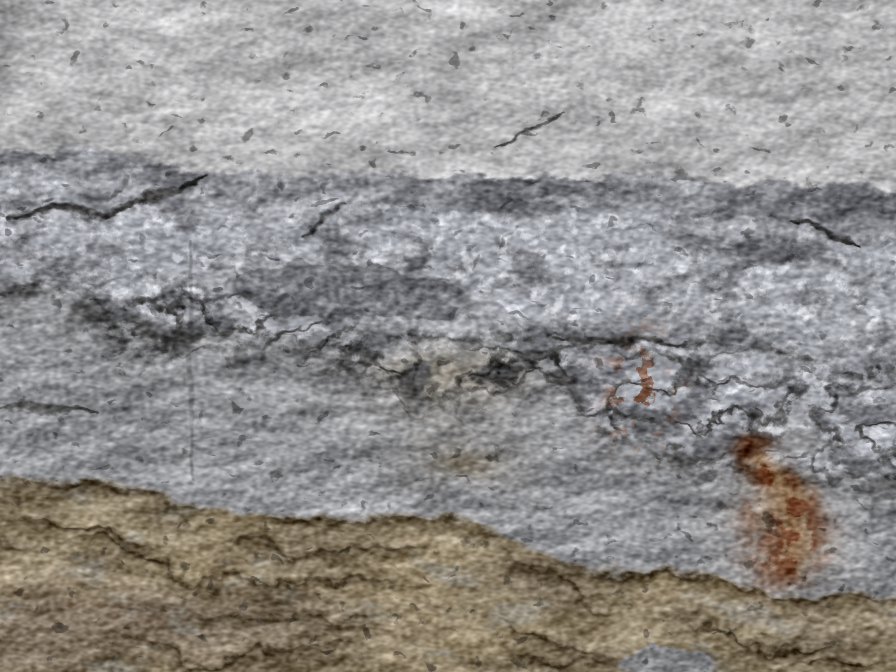
A Shadertoy shader for this texture:

```glsl
// Layered rock face: pale bed, dark mottled seam, grey bed, sandy base and a rust stain.
#define PALE vec3(.708, .705, .71)
#define BLUE_GREY vec3(.645, .655, .68)
#define MID_GREY vec3(.575, .578, .59)
#define DARK_GREY vec3(.4, .405, .425)
#define CRACK vec3(.17, .165, .16)
#define SAND vec3(.55, .5, .41)
#define SAND_DARK vec3(.29, .245, .175)
#define RUST vec3(.38, .2, .11)
#define WARP .05
#define RELIEF 1.3
#define GRAIN .17

vec2 gradient(vec2 cell) {
  vec3 h = fract(cell.xyx * vec3(.1031, .103, .0973));
  h += dot(h, h.yzx + 33.33);
  float angle = 6.2832 * fract((h.x + h.y) * h.z);
  return vec2(cos(angle), sin(angle));
}
float noise(vec2 p) {
  vec2 i = floor(p), f = fract(p), e = vec2(1, 0);
  vec2 u = f * f * (3. - 2. * f);
  float low = mix(dot(gradient(i), f), dot(gradient(i + e), f - e), u.x);
  float high = mix(dot(gradient(i + e.yx), f - e.yx), dot(gradient(i + 1.), f - 1.), u.x);
  return mix(low, high, u.y);
}
float fbm(vec2 p) {
  float sum = 0., amp = .6;
  for (int i = 0; i < 5; i++) {
    sum += amp * noise(p);
    p = mat2(1.95, .5, -.5, 1.95) * p + vec2(17.3, 9.1);
    amp *= .54;
  }
  return sum;
}
float ramp(float a, float b, float x) { return smoothstep(a, b, x); }
void tint(inout vec3 col, vec3 ink, float amount) { col = mix(col, ink, clamp(amount, 0., 1.)); }

// Heights of the bedding boundaries
float paleEdge(float x) { return .772 - .035 * ramp(.15, .36, x) - .02 * ramp(.9, 1.33, x); }
float seamLine(float x) {
  return .56 - .06 * ramp(.06, .19, x) - .085 * ramp(.42, .62, x)
    + .02 * ramp(.65, .8, x) - .09 * ramp(.82, .92, x) - .05 * ramp(.95, 1.2, x);
}
float sandEdge(float x) {
  return .29 - .055 * ramp(.1, .38, x) - .085 * ramp(.62, .92, x) - .035 * ramp(1., 1.2, x);
}
// Tapered fissure between two ends
float crack(vec2 p, vec4 ends, float width) {
  vec2 a = p - ends.xy, s = ends.zw - ends.xy;
  float t = clamp(dot(a, s) / dot(s, s), 0., 1.);
  float w = width * (1. - .7 * abs(2. * t - 1.));
  return 1. - ramp(w * .2, w + .002, length(a - s * t));
}
float blob(vec2 p, float x, float y, float w, float h) {
  vec2 d = (p - vec2(x, y)) / vec2(w, h);
  return exp(-dot(d, d));
}

void mainImage(out vec4 fragColor, in vec2 fragCoord) {
  vec2 p = fragCoord / iResolution.y;
  vec2 bend = WARP * vec2(fbm(p * 8.), fbm(p * 8. + 41.));
  float broad = fbm(p * vec2(4, 9) + 5.);
  float mottle = fbm(p * vec2(17, 25) + 23.);
  float speck = fbm(p * 38. + 71.);
  vec2 r = p + .4 * bend + vec2(0, .025 * mottle), q = r + .6 * bend;
  float dPale = r.y - paleEdge(p.x), dSeam = q.y - seamLine(p.x), dSand = sandEdge(p.x) - r.y;

  // Three grey beds with a dark stain and lens
  vec3 pale = PALE + .2 * broad + .16 * mottle - .16 * blob(p, 0., .93, .04, .09);
  vec3 middle = mix(BLUE_GREY, DARK_GREY, ramp(-.05, .45, mottle + .6 * broad));
  middle += .14 * ramp(.02, .25, speck);
  float streak = fbm(vec2(p.x + .5 * p.y, p.y - .2 * p.x) * vec2(7, 34));
  vec3 col = mix(MID_GREY + .2 * streak + .15 * broad, middle, ramp(-.015, .015, dSeam));
  float stain = ramp(-.1, -.01, dPale + .12 * broad);
  tint(col, DARK_GREY, stain * (.65 + 1.2 * mottle));
  tint(col, DARK_GREY - .04, .8 * blob(q, 1.25, .69, .08, .035));
  float lens = length((r - vec2(.52, .601 - .07 * p.x)) / vec2(.175, .038));
  tint(col, DARK_GREY + .04 + .3 * speck, .9 - .9 * ramp(.93, 1.05, lens));
  tint(col, CRACK, .35 * exp(-abs(lens - 1.) / .07));
  tint(col, pale, ramp(-.004, .005, dPale));

  // Broken nodules along the seam
  float right = ramp(.8, 1., p.x);
  float d = (dSeam - .015 - .055 * right) / (.05 + .04 * right);
  float zone = exp(-d * d) * ramp(.05, .2, p.x);
  tint(col, vec3(.6, .565, .5), .75 * blob(q, .66, .43, .1, .05));
  tint(col, vec3(.5, .455, .375), .7 * blob(q, .69, .315, .07, .03));
  tint(col, DARK_GREY, .9 * zone * ramp(-.05, .25, mottle));
  float contour = abs(noise(q * vec2(13, 21) + 3.) + .35 * speck);
  tint(col, CRACK, zone * (.75 - .75 * ramp(.01, .13, contour)));
  tint(col, CRACK + .04, .85 * exp(-abs(dSeam) / .016) * ramp(-.2, .1, mottle));
  float upper = abs(q.y - .497 + .05 * ramp(1.05, 1.3, p.x));
  tint(col, CRACK, .7 * exp(-upper / .011) * ramp(.45, .62, p.x) * ramp(-.25, .1, speck));
  tint(col, PALE, .8 * blob(q, 1.18, .35, .035, .03));

  // Sandy base with stacked ledges
  vec3 sand = SAND + vec3(.26, .24, .18) * broad + .2 * mottle;
  tint(sand, vec3(.48, .42, .365), .7 * blob(q, .2, .07, .32, .055));
  tint(sand, vec3(.56, .55, .52), .6 * ramp(.12, .3, fbm(p * vec2(9, 17) + 90.)));
  for (float k = 0.; k < 5.; k++) {
    float ledge = dSand - .007 - .052 * k + (.06 * noise(vec2(p.x * 4., k * 7.3)) - bend.y) * min(k, 1.);
    float part = ramp(-.3, .1, noise(vec2(p.x * 5. + 2., k * 3.7 + .5)));
    float shade = exp(-abs(ledge) / .005) + .4 * ramp(-.003, .003, ledge) * exp(-abs(ledge) / .016);
    tint(sand, SAND_DARK, min(shade, .95) * part);
  }
  tint(col, sand, ramp(-.006, .01, dSand));
  tint(col, BLUE_GREY - .1, .85 * ramp(.4, .55, blob(r, .99, .01, .09, .028)));

  // Rust run and flecks
  float run = ramp(.1, .18, p.y) * (1. - ramp(.335, .36, p.y));
  float spine = 1.165 - .045 * ramp(.26, .34, p.y);
  float across = (q.x - spine) / mix(.052, .022, ramp(.2, .34, p.y));
  float flow = run * exp(-across * across);
  tint(col, vec3(.53, .39, .25), .8 * flow);
  tint(col, RUST, flow * ramp(-.15, .12, mottle + .5 * speck));
  tint(col, RUST * .6, .9 * blob(r, 1.115, .338, .024, .014));
  tint(col, RUST, .8 * blob(p, .95, .42, .05, .08) * ramp(.05, .2, speck));

  // Fissures and a faint joint
  float dark = crack(r, vec4(.01, .68, .19, .697), .01);
  dark = max(dark, crack(r, vec4(.16, .69, .31, .738), .009));
  dark = max(dark, crack(r, vec4(1.18, .665, 1.28, .633), .007));
  dark = max(dark, .7 * crack(r, vec4(.74, .782, .835, .83), .004));
  dark = max(dark, .8 * crack(r, vec4(0, .4, .145, .385), .009));
  dark = max(dark, .7 * crack(r, vec4(.45, .645, .51, .7), .006));
  dark = max(dark, crack(r, vec4(.82, .497, 1.02, .493), .011));
  dark = max(dark, .3 * crack(r, vec4(.285, .28, .285, .64), .005));
  tint(col, CRACK, .9 * dark);

  // Side-lit relief, grain and scattered pits
  vec2 stretch = vec2(7, 13);
  float slope = fbm(p * stretch) - fbm((p + vec2(-.002, .004)) * stretch);
  float grain = noise(mat2(.8, .6, -.6, .8) * p * 105.);
  col += (1. - .25 * ramp(0., .02, dPale)) * (RELIEF * slope + GRAIN * grain);
  col *= 1. - .35 * ramp(.35, .6, noise(q * vec2(42, 75)) + .7 * speck);
  fragColor = vec4(clamp(col, 0., 1.), 1);
}
```
